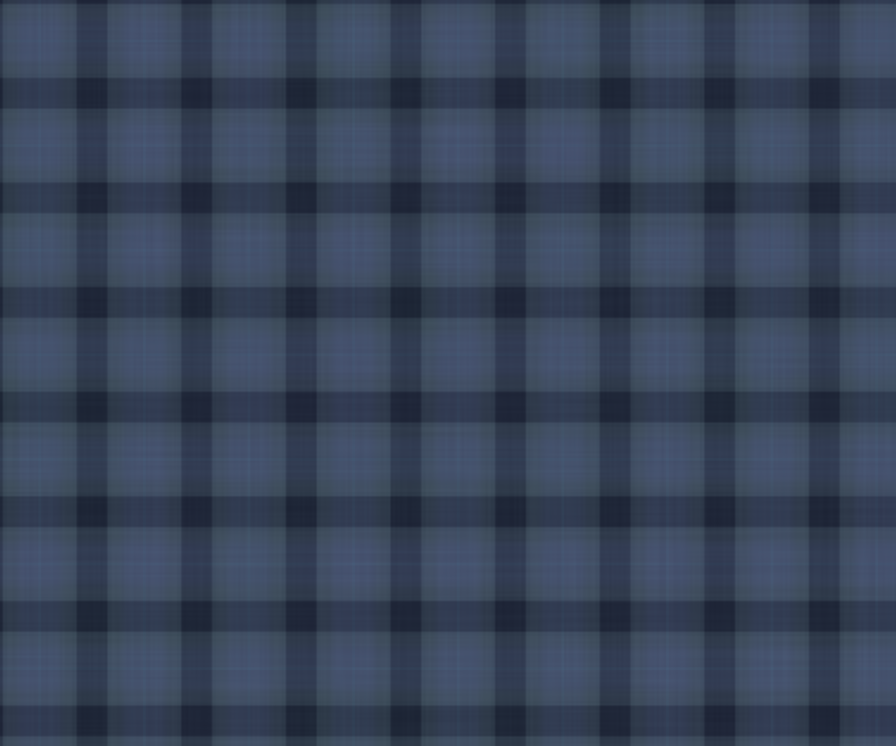
Reproduce this pattern procedurally as a Shadertoy shader.

```glsl
// Muted blue tartan: one symmetric sequence of coloured yarn is used for both
// warp and weft, and the two are averaged so that crossings deepen the bands.
// Stretched value noise adds fine thread streaks and faint dye variation.

const float REPEATS = 7.131;                  // repeats per canvas height
const vec2 BAND_ORIGIN = vec2(0.1234, 0.0336); // centre of one navy crossing
const float NAVY_START = 0.352;               // distances from the check centre,
const float BLUE_EDGE = 0.205;                // as fractions of a repeat
const float BLUE_SOFTNESS = 0.06;
const float BAND_SOFTNESS = 0.016;
const float LINE_HALF_WIDTH = 0.011;
const float SIDE_LINE = 0.115;
const float THREADS = 44.0;                   // streaks per repeat
const float STREAK_AMOUNT = 0.018;
const float DYE_AMOUNT = 0.012;

const vec3 NAVY = vec3(0.120, 0.150, 0.218);
const vec3 SLATE = vec3(0.247, 0.303, 0.363);
const vec3 BLUE = vec3(0.268, 0.318, 0.424);
const vec3 TEAL = vec3(0.265, 0.370, 0.475);
const vec3 SELVEDGE = vec3(0.205, 0.270, 0.325);

float hash(vec2 p) {
    vec3 q = fract(vec3(p.xyx) * 0.1031);
    q += dot(q, q.yzx + 33.33);
    return fract((q.x + q.y) * q.z);
}

float valueNoise(vec2 p) {
    vec2 cell = floor(p);
    vec2 f = fract(p);
    f = f * f * (3.0 - 2.0 * f);
    float low = mix(hash(cell), hash(cell + vec2(1, 0)), f.x);
    float high = mix(hash(cell + vec2(0, 1)), hash(cell + vec2(1, 1)), f.x);
    return mix(low, high, f.y);
}

// Antialiased stripe centred at the given distance.
float stripe(float d, float centre, float pixel) {
    float soft = max(pixel, 0.008);
    return 1.0 - smoothstep(LINE_HALF_WIDTH - 0.5 * soft,
                            LINE_HALF_WIDTH + soft, abs(d - centre));
}

// Yarn colour across the sequence; navy is centred on whole numbers.
vec3 yarn(float across, float pixel) {
    float d = abs(fract(across) - 0.5);
    float soft = max(BAND_SOFTNESS, pixel);
    vec3 col = mix(BLUE, SLATE, smoothstep(BLUE_EDGE - BLUE_SOFTNESS,
                                           BLUE_EDGE + BLUE_SOFTNESS, d));
    col = mix(col, TEAL, 0.55 * stripe(d, 0.0, pixel));
    col = mix(col, TEAL, 0.16 * stripe(d, SIDE_LINE, pixel));
    col = mix(col, SELVEDGE, 0.45 * stripe(d, NAVY_START - 0.025, pixel));
    return mix(col, NAVY, smoothstep(NAVY_START - soft, NAVY_START + soft, d));
}

// Long streaks that follow the thread direction.
float streaks(float across, float along, float seed) {
    float fine = valueNoise(vec2(across * THREADS, along * 1.5) + seed);
    float broad = valueNoise(vec2(across * THREADS * 0.35, along * 0.6) + seed + 50.0);
    return 0.65 * fine + 0.35 * broad - 0.5;
}

void mainImage(out vec4 fragColor, in vec2 fragCoord) {
    vec2 weave = (fragCoord / iResolution.y - BAND_ORIGIN) * REPEATS;
    float pixel = REPEATS / iResolution.y;

    // Warp and weft contribute equally.
    vec3 col = 0.5 * (yarn(weave.x, pixel) + yarn(weave.y, pixel));

    // Thread wear and gentle dye shifts between checks.
    vec2 shifted = weave + 20.0;
    float wear = streaks(shifted.x, shifted.y, 7.0) + streaks(shifted.y, shifted.x, 131.0);
    col += STREAK_AMOUNT * wear * vec3(0.8, 1.0, 1.0);
    float dye = valueNoise(shifted * 1.3 + 300.0) - 0.5;
    col += DYE_AMOUNT * dye * vec3(0.6, -0.3, 1.0);

    fragColor = vec4(clamp(col, 0.0, 1.0), 1.0);
}
```
